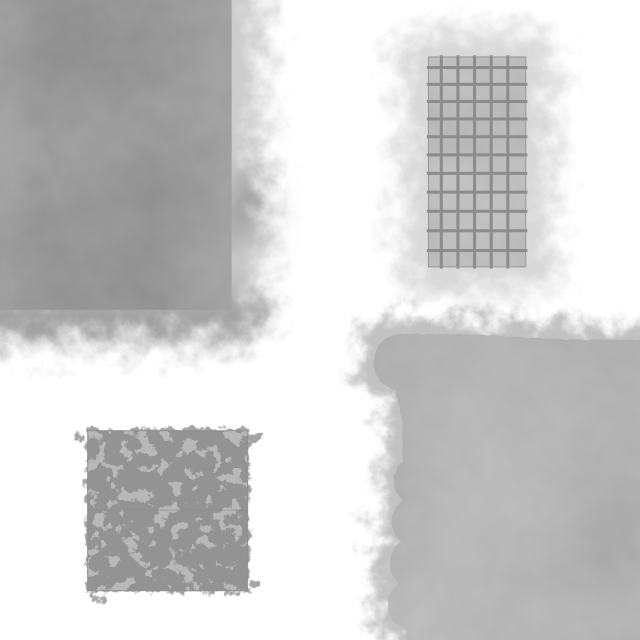
Reproduce this background procedurally as a Shadertoy shader.

```glsl
// Four grey painted panels on white paper: a soft slab, a wire grid, a
// speckled block and a scalloped mass. Each is a distance function, and
// gradient noise mottles its tone and breaks up the airbrushed halo around it.

#define PAPER 1.0
#define SLAB_TONE 0.585
#define GRID_TONE 0.74
#define LINE_TONE 0.55
#define BLOCK_TONE 0.575
#define SPECK_TONE 0.72
#define MASS_TONE 0.70
#define SPECK_SCALE 42.0
#define HALO_GRAIN 0.075
#define HAIRLINE 0.0008

vec2 gradientAt(vec2 cell) {
    vec3 h = fract(cell.xyx * vec3(0.1031, 0.1030, 0.0973));
    h += dot(h, h.yzx + 33.33);
    float angle = 6.2832 * fract((h.x + h.y) * h.z);
    return vec2(cos(angle), sin(angle));
}

float gradientNoise(vec2 p) {
    vec2 i = floor(p), f = p - i;
    vec2 u = f * f * f * (f * (f * 6.0 - 15.0) + 10.0);
    vec2 e = vec2(1.0, 0.0);
    float low = mix(dot(gradientAt(i), f), dot(gradientAt(i + e), f - e), u.x);
    float high = mix(dot(gradientAt(i + e.yx), f - e.yx),
                     dot(gradientAt(i + 1.0), f - 1.0), u.x);
    return mix(low, high, u.y);
}

float fbm(vec2 p) {
    float sum = 0.0, gain = 0.5;
    for (int i = 0; i < 5; i++) {
        sum += gain * gradientNoise(p);
        p = mat2(1.6, 1.2, -1.2, 1.6) * p + 7.3;
        gain *= 0.5;
    }
    return sum;
}

float boxDist(vec2 p, vec2 center, vec2 halfSize) {
    vec2 q = abs(p - center) - halfSize;
    return length(max(q, 0.0)) + min(max(q.x, q.y), 0.0);
}

// Antialiased coverage of the region where d is negative
float cover(float d) { return clamp(0.5 - d * iResolution.y, 0.0, 1.0); }

float halo(float d, float reach) { return 1.0 - smoothstep(0.0, reach, d); }

float glow(vec2 p, vec2 center, vec2 radius) {
    vec2 q = (p - center) / radius;
    return exp(-dot(q, q));
}

// Upper left: slab with a heavy shadow below and a paler one to the right
float paintSlab(float tone, vec2 p, float grain, float cloud) {
    float d = boxDist(p, vec2(0.131, 0.808), vec2(0.227, 0.288)) - 0.004;
    float rough = d + grain * HALO_GRAIN;
    float below = smoothstep(0.60, 0.49, p.y);
    tone -= mix(0.20, 0.37, below) * halo(rough, 0.095);
    tone -= 0.16 * glow(p + grain * 0.04, vec2(0.385, 0.67), vec2(0.045, 0.06));
    float fill = SLAB_TONE + 0.05 * smoothstep(0.22, 0.37, p.x)
               + 0.035 * smoothstep(0.08, 0.0, p.x)
               + 0.03 * glow(p, vec2(0.14, 0.78), vec2(0.15, 0.08))
               + 0.07 * cloud + 0.03 * grain;
    return mix(tone, fill, cover(d));
}

// Upper right: tall panel ruled by slightly uneven wires
float paintGrid(float tone, vec2 p, float grain, float cloud) {
    vec2 center = vec2(0.7455, 0.747), halfSize = vec2(0.076, 0.164);
    float d = boxDist(p, center, halfSize);
    tone -= 0.15 * halo(d + grain * HALO_GRAIN, 0.085);
    tone = mix(tone, GRID_TONE + 0.10 * cloud + 0.02 * grain, cover(d));
    float wires = 1.0;
    for (int i = 0; i < 11; i++) {
        float k = float(i);
        wires = min(wires, abs(p.y - (0.8945 - 0.026 * k - 0.00026 * k * k)));
        if (i < 5) wires = min(wires, abs(p.x - (0.6895 + 0.026 * k)));
    }
    wires = max(wires - 0.0024, d - 0.0025);
    return mix(tone, LINE_TONE, max(cover(wires), 0.85 * cover(abs(d) - HAIRLINE)));
}

// Lower left: speckled block with frayed sides and tufted corners
float paintBlock(float tone, vec2 p) {
    vec2 center = vec2(0.262, 0.202), halfSize = vec2(0.125);
    float d = boxDist(p, center, halfSize), frayed = d;
    for (int i = 0; i < 4; i++) {
        vec2 side = vec2(i % 2, i / 2) * 2.0 - 1.0;
        vec2 shift = i == 0 ? vec2(0.016, -0.011) : side * vec2(0.009, -0.010);
        frayed = min(frayed, boxDist(p, center + side * halfSize + shift, vec2(0.010, 0.004)));
    }
    frayed += 0.022 * fbm(p * 65.0) - 0.001;
    tone = mix(tone, BLOCK_TONE + 0.03, 0.9 * (1.0 - smoothstep(-0.002, 0.003, frayed)));
    float speck = smoothstep(0.06, 0.14, fbm(p * SPECK_SCALE + 11.0));
    tone = mix(tone, mix(BLOCK_TONE, SPECK_TONE, speck), cover(d));
    float seam = max(abs(p.y - 0.203) - HAIRLINE * 0.7, d);
    return mix(tone, LINE_TONE, 0.85 * cover(min(seam, abs(d) - HAIRLINE)));
}

// Lower right: mass with a round shoulder and a row of scallops
float paintMass(float tone, vec2 p, float grain, float cloud) {
    float top = 0.478 - 0.009 * smoothstep(0.70, 0.92, p.x);
    float left = 0.635 - 0.006 * smoothstep(0.20, 0.30, p.y) - 0.011 * smoothstep(0.33, 0.40, p.y);
    float d = max(max(left, 0.628 * step(0.434, p.y)) - p.x, p.y - top);
    d = min(d, length(p - vec2(0.628, 0.434)) - 0.0445);
    for (int i = 0; i < 4; i++) {
        float k = float(i);
        d = min(d, length(p - vec2(0.657 - 0.0032 * k, 0.249 - 0.0645 * k)) - 0.0415);
    }
    d += 0.002 * gradientNoise(p * 90.0);
    tone -= 0.24 * halo(d + grain * HALO_GRAIN, 0.05);
    float fill = MASS_TONE + 0.035 * glow(p, vec2(0.77, 0.25), vec2(0.13, 0.11))
               + 0.035 * glow(p, vec2(0.70, 0.04), vec2(0.18, 0.09))
               - 0.025 * glow(p, vec2(0.98, 0.17), vec2(0.10, 0.07))
               + 0.06 * cloud + 0.02 * grain;
    return mix(tone, fill, cover(d));
}

void mainImage(out vec4 fragColor, in vec2 fragCoord) {
    vec2 p = fragCoord / iResolution.y;
    float grain = fbm(p * 28.0), cloud = fbm(p * 6.0 + 3.0);
    float tone = paintSlab(PAPER, p, grain, cloud);
    tone = paintGrid(tone, p, grain, cloud);
    tone = paintMass(tone, p, grain, cloud);
    tone = paintBlock(tone, p);
    fragColor = vec4(vec3(clamp(tone, 0.0, 1.0)), 1.0);
}
```
